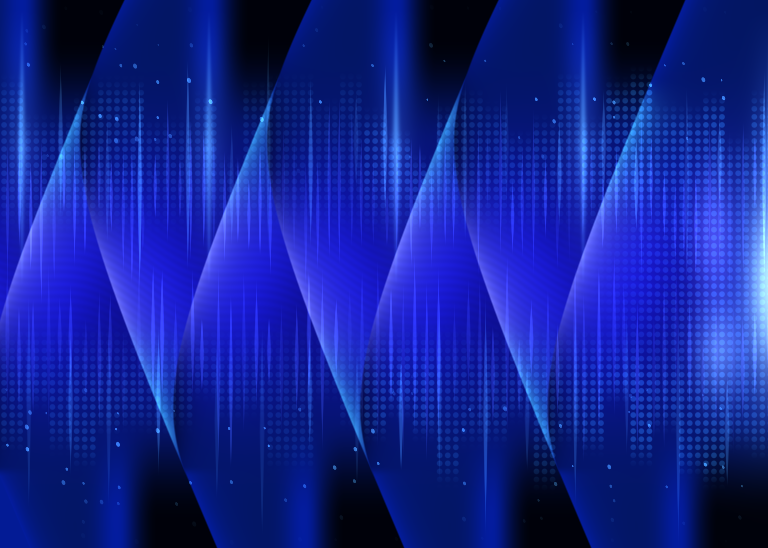
A WebGL 1 fragment shader for this background:

```glsl
precision highp float;
// Interleaved glowing blue ribbons with halftone dots, light needles and drifting flecks.
uniform vec2 u_resolution;

const float ASPECT = 1.4;
const float PERIOD = 0.341;
const vec3 NAVY = vec3(0.01, 0.085, 0.38);
const vec3 ROYAL = vec3(0.075, 0.075, 0.84);
const vec3 RIM = vec3(0.015, 0.12, 0.72);
const vec3 LAVENDER = vec3(0.46, 0.48, 1.0);
const vec3 CYAN = vec3(0.22, 0.6, 0.93);
const vec3 BLACK = vec3(0.0, 0.005, 0.04);

float hash(vec2 p) {
  vec3 q = fract(vec3(p.xyx) * 0.1031);
  q += dot(q, q.yzx + 33.33);
  return fract((q.x + q.y) * q.z);
}

float bell(float x, float width) {
  return exp(-x * x / (width * width));
}

// Sideways bend of a ribbon edge; the curled end is steeper.
float bend(float along) {
  float slope = along > 0.0 ? 0.44 : 0.57;
  return sqrt(slope * slope * along * along + 0.0081) - 0.09;
}

// Dark fold with a soft bright rim on its left.
vec3 fold(vec3 color, float x, float amount) {
  color = mix(color, RIM, bell(x + 0.02, 0.035) * amount * 0.7);
  return mix(color, BLACK, smoothstep(-0.015, 0.055, x) * amount);
}

// Ribbon surface: d is distance from its left edge, along runs to its tip.
vec3 ribbon(vec2 p, float d, float along, float topFold, float lowFold, float hasTop) {
  float inside = max(d, 0.0);
  float middle = bell(p.y - 0.49, 0.22);
  vec3 color = mix(NAVY, ROYAL, middle);
  color *= 1.0 - 0.3 * smoothstep(0.08, 0.24, d) * middle;
  color = fold(color, p.x - topFold, hasTop * smoothstep(0.74, 0.93, p.y));
  color = fold(color, p.x - lowFold, 1.0 - smoothstep(0.05, 0.25, p.y));
  float outer = smoothstep(0.22, 0.42, abs(p.y - 0.5));
  color = mix(color, RIM, 0.7 * exp(-inside / 0.03) * outer);
  color *= 1.0 - 0.5 * exp(-inside / 0.03) * bell(along, 0.16);
  float shine = smoothstep(0.02, 0.3, along) * (1.0 - smoothstep(0.52, 0.61, along));
  vec3 light = mix(LAVENDER, CYAN, smoothstep(0.3, 0.5, along));
  float spread = mix(0.055, 0.03, smoothstep(0.3, 0.5, along));
  float halo = 0.68 * exp(-inside / spread) + 0.24 * exp(-inside / 0.008);
  return mix(color, light, shine * halo);
}

// One randomly placed tapered needle in each column.
float needles(vec2 p, float spacing, float girth, float center, float reach, float seed) {
  float id = floor(p.x / spacing);
  float x = fract(p.x / spacing) - 0.3 - 0.4 * hash(vec2(id, seed));
  float y = p.y - center - 0.1 * (hash(vec2(id, seed + 3.0)) - 0.5);
  float size = reach * (0.35 + 0.65 * hash(vec2(id, seed + 7.0)));
  float taper = max(1.0 - abs(y) / size, 0.0);
  float width = girth / spacing * taper + 0.001;
  float strength = 0.2 + 0.8 * hash(vec2(id, seed + 13.0));
  return (1.0 - smoothstep(width * 0.3, width, abs(x))) * smoothstep(0.0, 0.5, taper) * strength;
}

// Halftone dots whose columns reach different heights.
float halftone(vec2 p, float right) {
  vec2 grid = p * 68.0;
  vec2 id = floor(grid);
  float reach = 0.2 + 0.17 * hash(vec2(floor(id.x / 3.0), step(0.5, p.y) + 11.0));
  float away = abs(p.y - 0.49);
  float inner = max(smoothstep(0.07, 0.2, away), 0.8 * right);
  float area = inner * (1.0 - smoothstep(reach - 0.03, reach + 0.03, away));
  float patches = 0.4 + 0.6 * hash(vec2(floor(id.x / 9.0), 5.0));
  return (1.0 - smoothstep(0.26, 0.44, length(fract(grid) - 0.5))) * area * patches;
}

// Sparse tilted flecks in the upper and lower bands.
float flecks(vec2 p) {
  vec2 grid = p * 30.0;
  vec2 id = floor(grid);
  vec2 q = fract(grid) - 0.3 - 0.4 * vec2(hash(id), hash(id + 17.0));
  q = vec2(q.x + 0.5 * q.y, 0.7 * q.y - 0.4 * q.x);
  float size = 0.06 + 0.09 * hash(id + 31.0);
  float grain = 1.0 - smoothstep(size * 0.6, size, length(q));
  return grain * step(0.8, hash(id + 53.0)) * bell(abs(p.y - 0.5) - 0.32, 0.09);
}

void main() {
  vec2 p = gl_FragCoord.xy / u_resolution * vec2(ASPECT, 1.0);
  float aa = 1.2 / u_resolution.y;
  vec3 color = mix(NAVY, RIM, 0.6);

  // Paint falling and rising ribbons from left to right.
  float fall = 0.745 - p.y;
  float rise = p.y - 0.252;
  for (int i = -1; i <= 2; i++) {
    float shift = float(i) * PERIOD;
    float topFold = shift + 0.4;
    float lowFold = shift + 0.573;
    float d = p.x - shift - 0.146 - bend(fall);
    color = mix(color, ribbon(p, d, fall, topFold, lowFold, 1.0), smoothstep(-aa, aa, d));
    d = p.x - shift - 0.316 - bend(rise);
    float ends = smoothstep(0.13, 0.15, p.y);
    if (i < 2) ends *= 1.0 - smoothstep(0.85, 0.87, p.y);
    color = mix(color, ribbon(p, d, rise, topFold, lowFold, 0.0), smoothstep(-aa, aa, d) * ends);
  }

  // Fine ripples, dots and light needles.
  float middle = bell(p.y - 0.49, 0.13);
  color *= 1.0 + 0.025 * middle * sin(420.0 * p.y + 150.0 * p.x + 9.0 * cos(p.x * 18.0));
  float right = smoothstep(1.05, 1.3, p.x);
  color += vec3(0.08, 0.23, 0.3) * halftone(p, right) * (0.65 + 0.35 * right);
  color += vec3(0.1, 0.13, 0.25) * needles(p, 0.021, 0.0045, 0.64, 0.17, 2.0);
  color += vec3(0.1, 0.13, 0.25) * needles(p, 0.024, 0.0055, 0.35, 0.2, 9.0);
  color += vec3(0.14, 0.26, 0.3) * needles(p, 0.075, 0.006, 0.7, 0.24, 21.0);
  color += vec3(0.12, 0.24, 0.3) * needles(p, 0.085, 0.006, 0.25, 0.24, 37.0);
  float beamX = mod(p.x - 0.381 + 0.5 * PERIOD, PERIOD) - 0.5 * PERIOD;
  float beam = max(1.0 - abs(p.y - 0.73) / 0.25, 0.0);
  color += vec3(0.2, 0.36, 0.36) * beam * bell(beamX, 0.002 + 0.005 * beam);
  color += vec3(0.07, 0.11, 0.16) * beam * bell(beamX, 0.03);
  color += vec3(0.2, 0.4, 0.5) * flecks(p);

  // Bright haze at the right border.
  color += vec3(0.2, 0.2, 0.3) * bell(p.x - 1.3, 0.035) * bell(p.y - 0.57, 0.11);
  color += vec3(0.24, 0.32, 0.3) * bell(p.x - 1.31, 0.04) * bell(p.y - 0.36, 0.08);
  color += vec3(0.6, 0.75, 0.4) * bell(p.x - 1.41, 0.042) * bell(p.y - 0.48, 0.15);
  color += vec3(0.08, 0.17, 0.2) * bell(p.x - 1.4, 0.09) * bell(p.y - 0.47, 0.22);
  gl_FragColor = vec4(clamp(color, 0.0, 1.0), 1.0);
}
```
